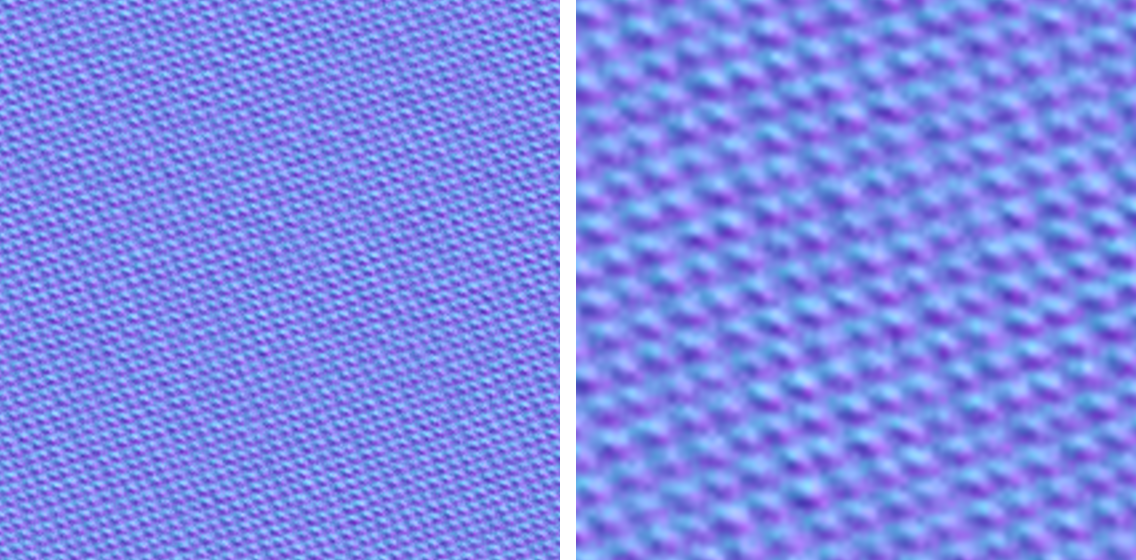
Left: the whole. Right: its middle third, enlarged.
A three.js fragment shader for this texture map:

```glsl
// Tangent-space normal map of a fine twill weave: short tilted stitches sit on a
// slanted lattice, 40 across by 46 down, along ribs that rise to the right.
// Slopes of the bumps and ribs become colour, with slight jitter and fibre grain.
varying vec2 vUv;

const float TAU = 6.2831853;
const vec2 STITCHES = vec2(40.0, 46.0);        // repeats across and up
const vec2 SHEAR = vec2(18.0, -14.0);          // lean of columns, rise of rows
const vec2 STITCH_AXIS = vec2(0.857, -0.515);  // long direction of a stitch
const vec2 STITCH_SIZE = vec2(0.0086, 0.0049); // soft radius along, across
const vec3 BASE_COLOR = vec3(0.492, 0.530, 0.910);

vec2 hash2(vec2 p) {
  vec3 q = fract(p.xyx * vec3(0.1031, 0.1030, 0.0973));
  q += dot(q, q.yzx + 33.33);
  return fract((q.xx + q.yz) * q.zy);
}

// Two independent channels of smooth value noise, each from -1 to 1
vec2 noise2(vec2 p) {
  vec2 cell = floor(p);
  vec2 f = fract(p);
  f = f * f * (3.0 - 2.0 * f);
  vec2 low = mix(hash2(cell), hash2(cell + vec2(1.0, 0.0)), f.x);
  vec2 high = mix(hash2(cell + vec2(0.0, 1.0)), hash2(cell + 1.0), f.x);
  return 2.0 * mix(low, high, f.y) - 1.0;
}

vec2 toLattice(vec2 p) {
  return p * STITCHES + p.yx * SHEAR;
}

vec2 fromLattice(vec2 q) {
  float det = STITCHES.x * STITCHES.y - SHEAR.x * SHEAR.y;
  return (q * STITCHES.yx - q.yx * SHEAR) / det;
}

// Outward slope of one elliptical bump at offset d from its centre
vec2 stitchSlope(vec2 d, vec2 axis, vec2 size) {
  vec2 side = vec2(-axis.y, axis.x);
  vec2 local = vec2(dot(d, axis), dot(d, side)) / size;
  float height = exp(-0.5 * dot(local, local));
  vec2 slope = local * height * size.y / size;
  return axis * slope.x + side * slope.y;
}

// Sum of the nearby stitches, each shifted, turned and scaled a little
vec2 weaveSlope(vec2 p) {
  vec2 home = floor(toLattice(p));
  vec2 total = vec2(0.0);
  for (int j = -1; j <= 1; j++) {
    for (int i = -1; i <= 1; i++) {
      vec2 id = home + vec2(float(i), float(j));
      vec2 shift = hash2(id + 71.0) - 0.5;
      vec2 vary = hash2(id + 193.0) - 0.5;
      vec2 center = fromLattice(id + 0.5 + vec2(0.24, 0.12) * shift);
      vec2 axis = normalize(STITCH_AXIS + vec2(0.0, 0.2 * vary.x));
      vec2 size = STITCH_SIZE * (1.0 + 0.2 * vary.y);
      total += stitchSlope(p - center, axis, size) * (1.0 + 0.4 * vary.x);
    }
  }
  return total;
}

// Slope of the continuous rounded rib under each row of stitches
vec2 ribSlope(vec2 p) {
  float row = toLattice(p).y;
  return -sin(TAU * row) * normalize(vec2(SHEAR.y, STITCHES.y));
}

// Light leans in from the upper right; blue deepens in the gaps
vec3 slopeColor(vec2 slope) {
  slope.x += 0.24 * slope.y;
  return BASE_COLOR + vec3(slope, dot(slope, vec2(0.50, 0.33)));
}

void main() {
  // Slight wander of the threads
  vec2 wander = 0.0014 * noise2(vUv * 7.0 + 4.0) + 0.0008 * noise2(vUv * 23.0);
  vec2 p = vUv + wander;
  vec2 slope = weaveSlope(p) * vec2(0.27, 0.34) + 0.075 * ribSlope(p);

  // Uneven relief and fibre grain
  slope *= 1.0 + 0.12 * noise2(vUv * 13.0 + 30.0).x;
  slope += noise2(vUv * 210.0) * vec2(0.065, 0.060);
  slope += noise2(vUv * 110.0 + 50.0) * vec2(0.020, 0.025);

  gl_FragColor = vec4(clamp(slopeColor(slope), 0.0, 1.0), 1.0);
}
```
